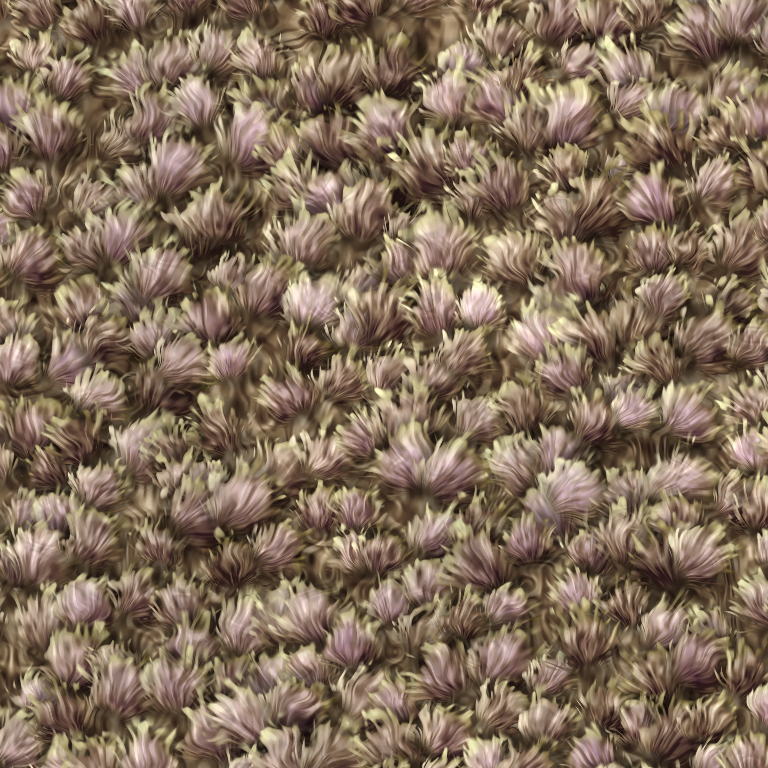
Give the GLSL for this texture, as a three.js fragment shader.

```glsl
// Shaggy tufted pile: pom-poms of fanned fibres on a tilted, jittered grid.
// Tufts are painted row by row, back to front; each one shades the tufts behind
// it, then lays down ragged polar streaks coloured by a tone ramp.
varying vec2 vUv;

const float TUFTS = 15.0;          // tufts across the canvas
const float ROW_TILT = 0.24;       // slope of the rows, radians
const float JITTER = 0.72;         // scatter of tuft centres, in cells
const float LEAN = 0.14;           // mean lean of the fibres to the right
const float LEAN_SPREAD = 1.7;
const vec2 TUFT_SIZE = vec2(0.60, 0.64);
const float FAN_ROOT = 0.68;       // depth of the fan origin under the centre
const float FIBRE_CONTRAST = 1.0;
const float SHADOW = 0.36;
const float STRAY_CONTRAST = 0.34; // loose fibres lying over everything

const vec3 GAP = vec3(0.17, 0.10, 0.08);
const vec3 BROWN = vec3(0.35, 0.26, 0.185);
const vec3 TAN = vec3(0.48, 0.39, 0.28);
const vec3 SAND = vec3(0.62, 0.54, 0.43);
const vec3 CREAM = vec3(0.76, 0.69, 0.58);
const vec3 TIP = vec3(0.90, 0.86, 0.73);
const vec3 MAUVE_SHIFT = vec3(0.03, -0.02, 0.11);
const vec3 OLIVE_SHIFT = vec3(-0.01, 0.015, -0.05);

float hash(vec2 p) {
  return fract(sin(dot(p, vec2(127.1, 311.7))) * 43758.5453);
}

float noise(vec2 p) {
  vec2 i = floor(p), f = fract(p);
  f = f * f * (3.0 - 2.0 * f);
  return mix(mix(hash(i), hash(i + vec2(1.0, 0.0)), f.x),
             mix(hash(i + vec2(0.0, 1.0)), hash(i + vec2(1.0, 1.0)), f.x), f.y);
}

mat2 rotation(float a) {
  float c = cos(a), s = sin(a);
  return mat2(c, s, -s, c);
}

// Dark gaps through brown and sand to pale tips
vec3 toneRamp(float t) {
  vec3 c = mix(GAP, BROWN, smoothstep(0.0, 0.30, t));
  c = mix(c, TAN, smoothstep(0.28, 0.48, t));
  c = mix(c, SAND, smoothstep(0.46, 0.66, t));
  c = mix(c, CREAM, smoothstep(0.64, 0.84, t));
  return mix(c, TIP, smoothstep(0.84, 1.12, t));
}

// Short streaks that wander around the upright direction
float strayFibres(vec2 p) {
  float bend = 1.6 * noise(p * 1.3) + 0.5 * noise(p * 3.1 + 5.0);
  float wide = noise(vec2((p.x + bend) * 6.0, p.y * 2.4));
  float thin = noise(vec2((p.x - bend) * 10.0, p.y * 3.5 + 30.0));
  return 0.5 * (wide + thin);
}

// Paints one tuft over the colour behind it; d is the offset from its centre
vec3 paintTuft(vec3 behind, vec2 d, vec2 id) {
  float seed = hash(id + 31.7);
  float open = hash(id + 7.3);     // 0 tight pom-pom, 1 loose spray
  float lean = LEAN + (hash(id + 3.1) - 0.5) * LEAN_SPREAD;
  float size = 0.78 + 0.42 * hash(id + 12.9);

  // Soft contact shadow, cast up and to the right
  float reach = length((d - vec2(0.10, 0.05)) / TUFT_SIZE) / size;
  vec3 col = behind * (1.0 - SHADOW * (1.0 - smoothstep(0.8, 1.4, reach)));

  // Fan coordinates with slightly curled fibres
  vec2 q = rotation(lean) * d / size;
  vec2 curl = vec2(noise(q * 2.6 + id * 17.0), noise(q * 2.6 + id * 23.0 + 9.0));
  q += 0.2 * (curl - 0.5);
  vec2 fan = q + vec2(0.0, FAN_ROOT);
  float r = length(fan);
  float a = atan(fan.x, fan.y + 0.0001);

  // Coarse locks and fine fibres run along the fan
  float locks = noise(vec2(a * 7.5 + seed * 50.0, r * 4.0 + open * 20.0));
  float fine = noise(vec2(a * 19.0 + seed * 90.0, r * 5.5 + open * 40.0));
  float fibre = mix(0.5, mix(locks, fine, 0.5), smoothstep(0.1, 0.45, r));

  // Ragged outline that melts away at the foot, plus long stray hairs
  float body = length(q / TUFT_SIZE);
  float edge = body + (0.5 - fibre) * mix(0.7, 1.5, open);
  float cover = 1.0 - smoothstep(0.82, 1.08, edge);
  cover *= smoothstep(-0.62, -0.22, q.y);
  float hair = smoothstep(0.66, 0.86, noise(vec2(a * 15.0 + seed * 70.0, r * 2.0)));
  hair *= smoothstep(0.5, 0.75, r) * smoothstep(-0.15, 0.2, q.y);
  hair *= 1.0 - smoothstep(1.1, 1.5, body);
  cover = max(cover, 0.85 * hair);

  // Light from the upper left, shaded foot, fibre relief
  float heart = 1.0 - smoothstep(0.3, 1.0, length(q - vec2(-0.04, 0.02)) / 0.6);
  float rise = smoothstep(-0.6, 0.32, d.y);
  float tone = 0.13 + 0.47 * rise - 0.24 * d.x + 0.10 * heart * (1.0 - open);
  tone += (fibre - 0.5) * FIBRE_CONTRAST * (1.0 - 0.4 * heart * (1.0 - open));
  tone += (seed - 0.5) * 0.28 - 0.20 * open + 0.11 + 0.22 * hair;

  // Mauve hearts, olive upper rims
  float mauve = heart * (1.05 - 0.9 * open) * (0.35 + 0.9 * fine);
  float rim = smoothstep(0.65, 1.0, body) * smoothstep(0.0, 0.4, q.y);
  vec3 fibreColour = toneRamp(tone) + MAUVE_SHIFT * mauve + OLIVE_SHIFT * rim;
  return mix(col, fibreColour, cover);
}

void main() {
  mat2 tilt = rotation(ROW_TILT);
  vec2 p = vUv * TUFTS * tilt + 40.0;
  vec2 cell = floor(p);
  float stray = strayFibres(vUv * TUFTS);

  vec3 col = toneRamp(0.9 * stray);
  for (int row = 0; row < 5; row++) {
    for (int column = 0; column < 5; column++) {
      vec2 id = cell + vec2(float(column) - 2.0, 2.0 - float(row));
      vec2 jitter = vec2(hash(id), hash(id + 57.0)) - 0.5;
      vec2 centre = id + 0.5 + JITTER * jitter;
      centre.x += 0.5 * mod(id.y, 2.0);
      col = paintTuft(col, tilt * (p - centre), id);
    }
  }

  // Loose fibres, then broad worn and lit patches
  col *= 1.0 + STRAY_CONTRAST * (stray - 0.5);
  col *= 0.95 + 0.16 * noise(vUv * 5.0 + 3.0);
  gl_FragColor = vec4(clamp(col, 0.0, 1.0), 1.0);
}
```
